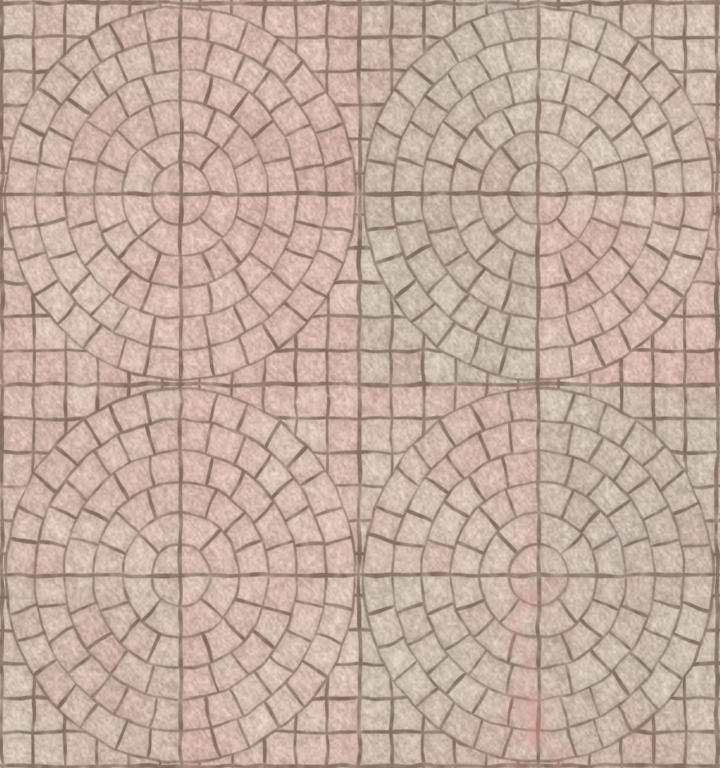
Reproduce this texture procedurally as a WebGL 2 fragment shader.

```glsl
#version 300 es
precision highp float;

uniform vec2 u_resolution;
out vec4 fragColor;

const float QUARTER_TURN = 1.570796;
const float RING_STEP = 0.163;
const float RING_COUNT = 6.0;
const float GRID_STEP = 0.178;

const vec3 PINK_STONE = vec3(0.865, 0.738, 0.700);
const vec3 GREY_STONE = vec3(0.795, 0.742, 0.690);
const vec3 JOINT_DARK = vec3(0.50, 0.41, 0.37);
const vec3 PALE_DUST = vec3(0.91, 0.84, 0.79);
const vec3 RED_STAIN = vec3(0.87, 0.61, 0.58);

// Weathering of each slab: columns left to right, entries bottom to top
const mat4 GREYNESS = mat4(0.60, 0.35, 0.15, 0.45,
                           0.15, 0.10, 0.10, 0.20,
                           0.70, 0.35, 0.95, 0.90,
                           0.85, 0.95, 0.15, 0.45);

float hash(vec2 p) {
    vec3 q = fract(p.xyx * 0.1031);
    q += dot(q, q.yzx + 33.33);
    return fract((q.x + q.y) * q.z);
}

float noise(vec2 p) {
    vec2 i = floor(p), f = fract(p);
    f = f * f * (3.0 - 2.0 * f);
    return mix(mix(hash(i), hash(i + vec2(1, 0)), f.x),
               mix(hash(i + vec2(0, 1)), hash(i + vec2(1, 1)), f.x), f.y);
}

float fbm(vec2 p) {
    float sum = 0.0, weight = 0.5;
    for (int i = 0; i < 4; i++) {
        sum += weight * noise(p);
        p = p * 2.03 + 17.1;
        weight *= 0.5;
    }
    return sum / 0.9375;
}

float stroke(float dist, float halfWidth, float blur) {
    return 1.0 - smoothstep(halfWidth - blur, halfWidth + blur, dist);
}

// Cobbles in rings: x = joint distance, y = ring line distance, zw = block id
vec4 ringCobbles(vec2 q, float radius, vec2 slab) {
    float ring = min(floor(radius / RING_STEP), RING_COUNT - 1.0);
    float line = clamp(round(radius / RING_STEP), 1.0, RING_COUNT);
    float lineDist = abs(radius - line * RING_STEP);
    if (ring < 1.0) return vec4(1.0, lineDist, 0.0, 0.0);
    float count = floor(1.6 * ring + 0.9);
    float angle = atan(q.y, q.x) / QUARTER_TURN * count;
    float joint = clamp(round(angle), 1.0, count - 1.0);
    vec2 seed = slab * 31.0 + vec2(joint, ring * 7.0);
    float lean = (hash(seed + 5.0) - 0.5) * (radius / RING_STEP - ring - 0.5);
    float offset = angle - joint - 0.24 * (hash(seed) - 0.5) - 0.25 * lean;
    float jointDist = abs(offset) * radius * QUARTER_TURN / count;
    return vec4(jointDist, lineDist, ring, joint + step(0.0, offset));
}

// Square setts counted from the slab corner, same layout as above
vec4 cornerSetts(vec2 q, float radius) {
    vec2 cell = (1.0 - q) / GRID_STEP;
    vec2 dist = abs(cell - round(cell)) * GRID_STEP;
    float rim = abs(radius - RING_COUNT * RING_STEP);
    return vec4(min(dist.x, dist.y), rim, floor(cell) + 20.0);
}

vec3 stoneColor(vec2 p, vec2 slab, vec2 block) {
    float slabGrey = GREYNESS[int(slab.x)][int(slab.y)];
    float blotch = fbm(p * 1.9 + 5.0) - 0.5;
    float blockTone = hash(block * 3.7 + slab * 19.0) - 0.5;
    float grey = clamp(slabGrey + 1.5 * blotch + 0.25 * blockTone, 0.0, 1.0);
    float grain = noise(p * 75.0) + 0.6 * noise(p * 34.0) - 0.8;
    float scratch = noise(mat2(0.8, -0.6, 0.6, 0.8) * p * vec2(80.0, 36.0)) - 0.5;
    float light = 0.04 * blockTone + 0.10 * grain + 0.08 * scratch + 0.10 * blotch;
    return mix(PINK_STONE, GREY_STONE, grey) + light;
}

void main() {
    vec2 p = gl_FragCoord.xy / u_resolution * 4.027 - 0.0105;
    float pixel = 4.0 / min(u_resolution.x, u_resolution.y);
    vec2 slab = clamp(floor(p), 0.0, 3.0);

    // Slightly uneven quarter circles, mirrored around each centre
    vec2 wobble = vec2(noise(p * 11.0), noise(p * 11.0 + 41.0)) - 0.5;
    vec2 centre = 2.0 * floor(slab / 2.0) + 1.0;
    vec2 q = abs(p + 0.014 * wobble - centre);
    float radius = length(q);
    vec4 paving = radius < RING_COUNT * RING_STEP
        ? ringCobbles(q, radius, slab) : cornerSetts(q, radius);

    // Joints, ring lines and slab seams, worn unevenly
    vec2 edge = min(q, abs(1.0 - q));
    float seamDist = min(edge.x, edge.y);
    float blur = 0.003 + 0.5 * pixel;
    float wear = noise(p * 9.0 + 9.0);
    float width = mix(0.006, 0.011, wear);
    float depth = 0.45 + 0.35 * wear + 0.55 * (noise(p * 24.0) - 0.25);
    float groove = stroke(paving.x, width, blur);
    groove = max(groove, 0.8 * stroke(paving.y, 0.8 * width, blur));
    groove = max(groove, stroke(seamDist, 0.002 + width, blur));
    float nearest = min(min(paving.x, paving.y), seamDist);
    float halo = exp(-nearest * 45.0);

    vec3 color = stoneColor(p, slab, paving.zw) * (1.0 - 0.10 * halo);
    color = mix(color, JOINT_DARK, clamp(groove * depth, 0.0, 0.95));

    // Red wash down one seam and pale dust by the middle crossing
    float redSeam = exp(-abs(p.x - 2.97) * 8.0) * (1.0 - smoothstep(0.9, 1.2, p.y));
    color = mix(color, RED_STAIN, 0.5 * redSeam * smoothstep(0.3, 0.65, fbm(p * 6.0)));
    vec2 fromDust = (p - vec2(1.75, 1.96)) * vec2(1.0, 3.0);
    float dustArea = exp(-dot(fromDust, fromDust) * 14.0);
    float dust = smoothstep(0.48, 0.75, fbm(p * 19.0 + 3.0)) * (0.12 + 0.5 * dustArea);
    color = mix(color, PALE_DUST, dust);
    fragColor = vec4(clamp(color, 0.0, 1.0), 1.0);
}
```
